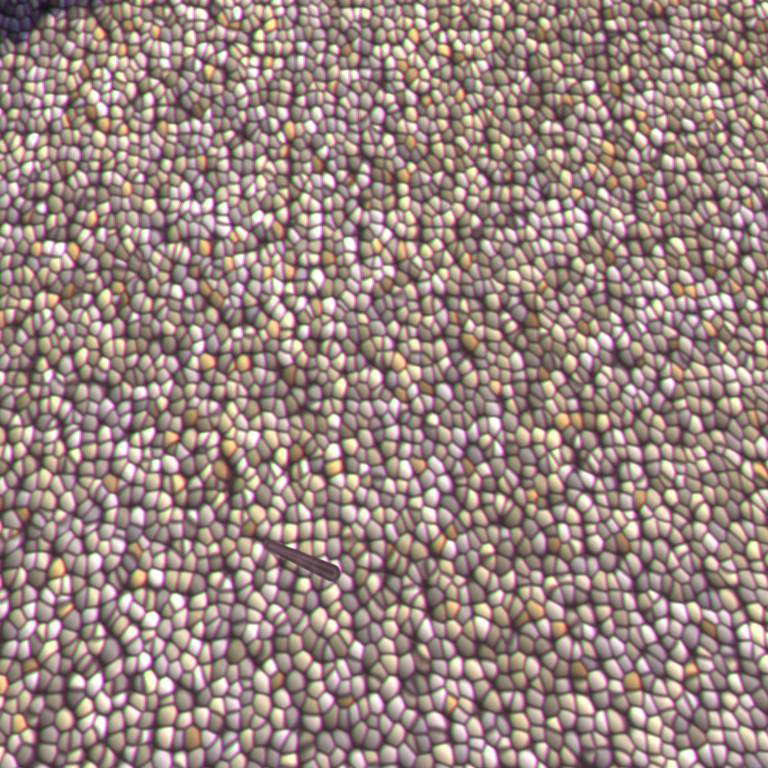
Reproduce this texture procedurally as a WebGL 2 fragment shader.

```glsl
#version 300 es
precision highp float;
// Sunlit gravel receding upwards: a jittered grid of tilted ellipsoid domes,
// where the tallest dome wins, lit from one side with dark creases between.
// Green is sampled slightly sideways to give soft lens colour fringes.
uniform vec2 u_resolution;
out vec4 fragColor;

#define GRAINS_NEAR 46.0
#define GRAINS_GAIN 25.0
#define ROW_DENSITY 0.88
#define SOFTNESS 0.0015
#define FRINGE vec2(0.0022, -0.0006)
#define LIGHT vec2(0.50, 0.58)
#define SHADOW vec3(0.215, 0.155, 0.180)
#define TAN vec3(0.79, 0.70, 0.58)
#define PINK vec3(0.81, 0.72, 0.76)
#define OCHRE vec3(0.80, 0.60, 0.38)
#define TWIG vec3(0.34, 0.26, 0.29)

vec3 hash3(vec2 cell) {
    vec3 p = fract(cell.xyx * vec3(0.1031, 0.1030, 0.0973));
    p += dot(p, p.yxz + 33.33);
    return fract((p.xxy + p.yzz) * p.zyx);
}

float valueNoise(vec2 p) {
    vec2 i = floor(p), f = fract(p);
    f = f * f * (3.0 - 2.0 * f);
    float low = mix(hash3(i).x, hash3(i + vec2(1, 0)).x, f.x);
    float high = mix(hash3(i + vec2(0, 1)).x, hash3(i + vec2(1, 1)).x, f.x);
    return mix(low, high, f.y);
}

// Ground coordinates: grains shrink towards the top
vec2 groundPlane(vec2 uv) {
    float across = (uv.x - 0.5) * (GRAINS_NEAR + GRAINS_GAIN * uv.y);
    float along = uv.y * (GRAINS_NEAR + 0.5 * GRAINS_GAIN * uv.y);
    return vec2(across, along * ROW_DENSITY) + 100.0;
}

vec3 grainAlbedo(vec2 cell, float warmth) {
    vec3 h = hash3(cell + 271.0);
    vec3 tint = mix(PINK, TAN, clamp(h.x + warmth, 0.0, 1.0));
    tint = mix(tint, OCHRE, step(0.95, h.z) * 0.7);
    return tint * mix(0.72, 1.28, h.y);
}

vec3 gravel(vec2 uv, float warmth, float exposure) {
    vec2 p = groundPlane(uv);
    vec2 base = floor(p), topCell = base, topOffset = vec2(0);
    float top = -9.0, second = -9.0;
    for (int y = -1; y <= 1; y++) {
        for (int x = -1; x <= 1; x++) {
            vec2 cell = base + vec2(x, y);
            vec3 h = hash3(cell);
            vec2 offset = p - cell - 0.5 - 0.8 * (h.xy - 0.5);
            float angle = (h.z - 0.4) * 1.6;
            float c = cos(angle), s = sin(angle);
            vec2 q = mat2(c, -s, s, c) * offset * vec2(1.18, 0.88);
            float height = 0.18 * fract(h.z * 17.0) - dot(q, q);
            if (height > top) {
                second = top;
                top = height;
                topCell = cell;
                topOffset = offset;
            } else {
                second = max(second, height);
            }
        }
    }
    // Creases, deep gaps and the directional light
    float crease = mix(0.32, 1.0, smoothstep(0.0, 0.28, top - second));
    float depth = mix(0.25, 1.0, smoothstep(-0.48, -0.04, top));
    float lit = max(0.93 + 1.25 * dot(topOffset, LIGHT), 0.1);
    float tone = min(crease * depth * lit * exposure, 1.25);
    return mix(SHADOW, grainAlbedo(topCell, warmth), tone);
}

float capsule(vec2 p, vec2 a, vec2 b, float radius) {
    vec2 ab = b - a;
    float t = clamp(dot(p - a, ab) / dot(ab, ab), 0.0, 1.0);
    return length(p - a - ab * t) - radius * (0.6 + 0.4 * t);
}

void main() {
    vec2 uv = gl_FragCoord.xy / u_resolution.y;

    // Broad patches of colour and brightness
    float warmth = 0.5 * (valueNoise(uv * 7.0 + 5.0) - 0.5) + 0.2 * (uv.y - 0.5);
    float patches = valueNoise(uv * 6.0 + 31.0) + valueNoise(uv * 15.0 + 9.0);
    float exposure = 1.04 + 0.24 * (patches - 1.0);

    // Soft focus: a ring of samples around the centre
    vec3 color = vec3(0);
    for (int i = 0; i < 5; i++) {
        float turn = float(i) * 1.2566;
        vec2 at = uv + SOFTNESS * vec2(cos(turn), sin(turn));
        color.rb += gravel(at, warmth, exposure).rb;
        color.g += gravel(at + FRINGE, warmth, exposure).g;
    }
    color /= 5.0;

    // Shaded far corner
    float corner = uv.x * 0.5 + (1.0 - uv.y) + 0.02 * valueNoise(uv * 40.0);
    vec3 shade = color * vec3(0.36, 0.37, 0.50);
    color = mix(shade, color, smoothstep(0.062, 0.085, corner));

    // Small dark twig with a lighter ridge
    float twig = capsule(uv, vec2(0.352, 0.290), vec2(0.432, 0.254), 0.011);
    float ridge = smoothstep(0.004, 0.0, abs(twig + 0.006));
    vec3 bark = TWIG * (0.85 + 0.3 * ridge + 0.25 * valueNoise(uv * 110.0));
    color = mix(bark, color, smoothstep(-0.0015, 0.002, twig));

    fragColor = vec4(clamp(color, 0.0, 1.0), 1.0);
}
```
